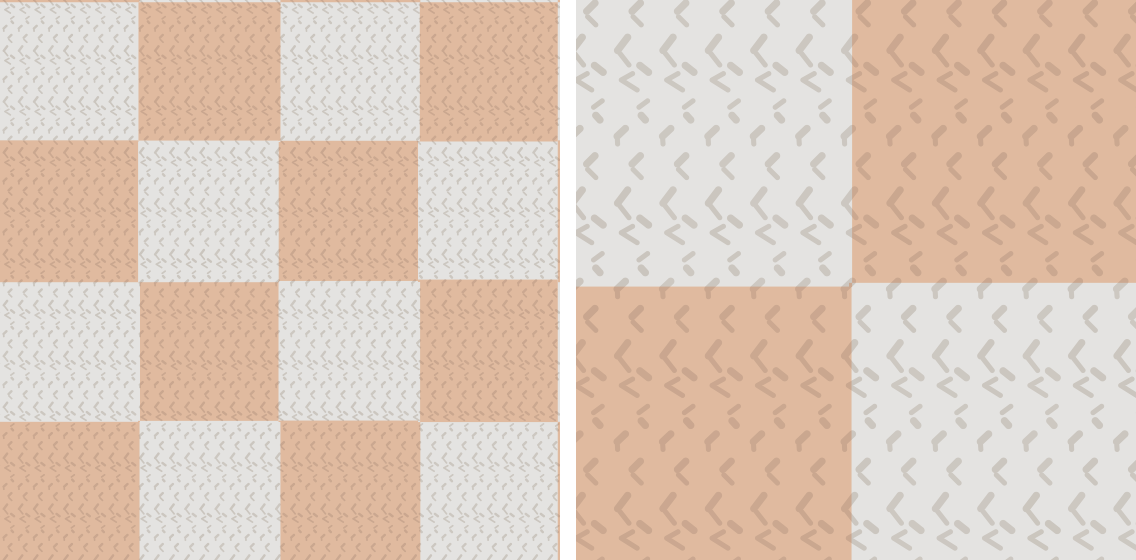
Left, the full canvas; right, a detail of the centre.
Write a Shadertoy shader that draws this pattern.

```glsl
#define CHECKS 4.0                    // squares per side, even
#define BOARD_SHIFT 0.004             // keeps square edges off the canvas border
#define EDGE_WOBBLE 0.005             // shift of the inner square edges
#define MARK_COLUMNS 37.0             // mark groups across
#define MARK_ROWS 11.0                // mark groups down
#define MARK_ORIGIN vec2(0.20, -0.03) // in mark columns
#define FAT 0.081                     // stroke radii, in mark columns
#define FINE 0.056
#define LIGHT vec3(0.893, 0.889, 0.881)
#define TAN vec3(0.877, 0.731, 0.623)
#define LIGHT_MARK vec3(0.794, 0.774, 0.746)
#define TAN_MARK vec3(0.790, 0.652, 0.560)

float hash(vec2 p) {
    vec3 q = fract(vec3(p.xyx) * vec3(0.1031, 0.1030, 0.0973));
    q += dot(q, q.yzx + 33.33);
    return fract((q.x + q.y) * q.z);
}

// Coverage of a round stroke from a to b, repeated over the canvas
float stroke(vec2 p, vec2 a, vec2 b, float radius, float blur) {
    vec2 period = vec2(1.0, MARK_COLUMNS / MARK_ROWS);
    vec2 center = 0.5 * (a + b);
    vec2 id = round((p - center) / period);
    vec2 q = p - center - id * period;
    vec2 arm = 0.5 * (b - a);
    float along = clamp(dot(q, arm) / dot(arm, arm), -1.0, 1.0);
    float dist = length(q - arm * along) - radius;
    float tone = 1.0 - 0.1 * hash(mod(id, vec2(MARK_COLUMNS, MARK_ROWS)));
    return tone * smoothstep(blur, -blur, dist);
}

// Two strokes that meet at a corner
float bend(vec2 p, vec2 a, vec2 corner, vec2 b, float ra, float rb, float blur) {
    return max(stroke(p, a, corner, ra, blur), stroke(p, corner, b, rb, blur));
}

float marks(vec2 p, float blur) {
    // Tall chevron and the dash beside its foot
    float m = bend(p, vec2(0.27, 0.33), vec2(0.05, 0.04), vec2(0.30, -0.28), FAT, FINE, blur);
    m = max(m, stroke(p, vec2(0.54, -0.29), vec2(0.73, -0.44), FAT, blur));
    // Small open angle
    m = max(m, bend(p, vec2(0.38, -0.47), vec2(0.13, -0.61), vec2(0.48, -0.83), FINE, FINE, blur));
    // Pair of crumbs
    m = max(m, stroke(p, vec2(0.52, -1.21), vec2(0.71, -1.07), FINE, blur));
    m = max(m, stroke(p, vec2(0.57, -1.39), vec2(0.66, -1.49), FAT, blur));
    // Short hook
    m = max(m, bend(p, vec2(0.22, -1.68), vec2(0.04, -1.85), vec2(0.05, -2.02), FAT, FINE, blur));
    // Broken chevron
    m = max(m, stroke(p, vec2(0.55, -2.28), vec2(0.37, -2.46), FAT, blur));
    return max(m, stroke(p, vec2(0.39, -2.58), vec2(0.57, -2.76), FINE, blur));
}

// Alternates between +1 and -1 along x, each inner edge shifted per lane
float alternate(float x, float lane, float seed, float blur) {
    float edge = round(x * CHECKS);
    float inner = step(0.5, mod(edge, CHECKS));
    float shift = EDGE_WOBBLE * inner * hash(vec2(edge + seed, lane + 7.0));
    float side = clamp((x - edge / CHECKS - shift) / blur, -1.0, 1.0);
    return side * (1.0 - 2.0 * mod(edge, 2.0));
}

void mainImage(out vec4 fragColor, in vec2 fragCoord) {
    vec2 uv = fragCoord / iResolution.xy;
    float pixel = 1.0 / min(iResolution.x, iResolution.y);

    // Checkerboard, wrapped so that its outer edges lie inside the canvas
    vec2 board = fract(uv + BOARD_SHIFT);
    vec2 cell = floor(board * CHECKS);
    float across = alternate(board.x, cell.y, 3.0, 0.5 * pixel);
    float down = alternate(board.y, cell.x, 19.0, 0.5 * pixel);
    float check = 0.5 + 0.5 * across * down;

    // Marks run on over all squares and take their tint from below
    float mark = marks(uv * MARK_COLUMNS - MARK_ORIGIN, 0.6 * pixel * MARK_COLUMNS);
    vec3 ground = mix(LIGHT, TAN, check);
    vec3 ink = mix(LIGHT_MARK, TAN_MARK, check);
    fragColor = vec4(mix(ground, ink, mark), 1.0);
}
```
